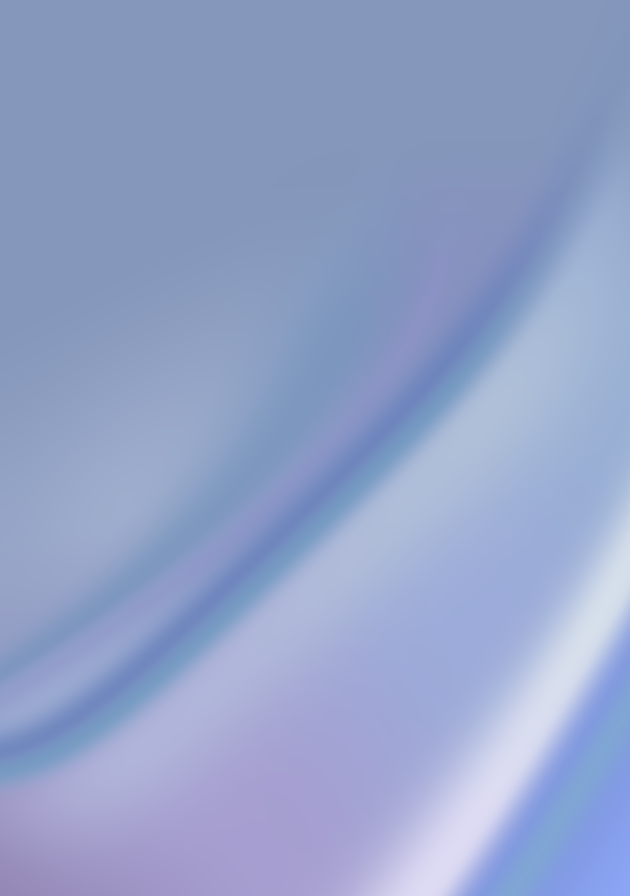
This background is drawn by a Shadertoy shader. Its source:

```glsl
// Soft satin folds sweeping from the lower left to the upper right.
// Three polynomial curves give signed distances; smooth ramps and bell
// profiles across them paint the creases, the sheen and the blue corner.

// Upper sheet
const vec3 STEEL      = vec3(0.520, 0.592, 0.732);
const vec3 HAZE       = vec3(0.630, 0.685, 0.808);
const vec3 HAZE_LOW   = vec3(0.610, 0.635, 0.790);
const vec3 CREASE_TOP = vec3(0.465, 0.580, 0.738);
// Middle sheet
const vec3 MID_LIGHT  = vec3(0.620, 0.680, 0.825);
const vec3 MID_BLUE   = vec3(0.565, 0.620, 0.785);
const vec3 MID_MAUVE  = vec3(0.530, 0.570, 0.748);
const vec3 LILAC_LINE = vec3(0.560, 0.580, 0.785);
const vec3 FOLD_BLUE  = vec3(0.415, 0.510, 0.735);
const vec3 FOLD_TEAL  = vec3(0.430, 0.600, 0.750);
// Lower sheet
const vec3 VIOLET     = vec3(0.570, 0.520, 0.700);
const vec3 LILAC      = vec3(0.650, 0.620, 0.815);
const vec3 PERIWINKLE = vec3(0.610, 0.670, 0.850);
const vec3 SKY        = vec3(0.580, 0.675, 0.825);
const vec3 RIDGE_LEFT = vec3(0.690, 0.705, 0.855);
const vec3 RIDGE_RIGHT = vec3(0.685, 0.750, 0.845);
const vec3 SHEEN_LOW  = vec3(0.880, 0.870, 0.960);
const vec3 SHEEN_HIGH = vec3(0.850, 0.885, 0.925);
// Corner
const vec3 CORNER      = vec3(0.500, 0.590, 0.880);
const vec3 CORNER_DEEP = vec3(0.550, 0.650, 0.960);
const vec3 CORNER_TEAL = vec3(0.500, 0.660, 0.825);

const float RIDGE_OFFSET = 0.068;  // light band below the main fold
const float SHEEN_OFFSET = 0.045;  // white crest above the corner edge

float bell(float d, float width) {
    d /= width;
    return exp(-d * d);
}

// Bell with a different width on its positive and negative side
float bell2(float d, float above, float below) {
    return bell(d, d > 0.0 ? above : below);
}

// Signed distances in canvas heights, positive toward the upper left
float upperCrease(vec2 uv, float aspect) {
    float w = uv.y - 0.245;
    float x = w * (2.3 + w * (-2.7 + w));
    float slope = (2.3 + w * (-5.4 + 3.0 * w)) * aspect;
    return (x - uv.x) * aspect / sqrt(1.0 + slope * slope);
}

float mainFold(vec2 uv, float aspect) {
    float u = uv.x;
    float y = 0.16 + u * (0.136 + u * (1.816 + u * (-2.714 + u * 1.555)));
    float slope = (0.136 + u * (3.632 + u * (-8.142 + u * 6.22))) / aspect;
    return (uv.y - y) / sqrt(1.0 + slope * slope);
}

float cornerEdge(vec2 uv, float aspect) {
    float t = uv.x - 0.75;
    float slope = (1.03 + 0.8 * t) / aspect;
    return (uv.y - t * (1.03 + 0.4 * t)) / sqrt(1.0 + slope * slope);
}

vec3 upperSheet(vec2 uv) {
    float haze = 1.0 - smoothstep(0.34, 0.66, uv.y - 0.31 * uv.x);
    haze *= mix(0.72, 1.0, smoothstep(0.0, 0.22, uv.x));
    return mix(STEEL, mix(HAZE_LOW, HAZE, smoothstep(0.27, 0.45, uv.y)), haze);
}

vec3 middleSheet(vec2 uv) {
    vec3 col = mix(MID_LIGHT, MID_BLUE, smoothstep(0.2, 0.48, uv.y));
    col = mix(col, MID_MAUVE, smoothstep(0.45, 0.68, uv.y));
    return mix(col, STEEL, smoothstep(0.68, 0.88, uv.y));
}

vec3 lowerSheet(vec2 uv, float foldDist) {
    float along = uv.x + uv.y;
    vec3 col = mix(VIOLET, LILAC, smoothstep(-0.1, 0.46, along));
    col = mix(col, PERIWINKLE, smoothstep(0.45, 1.05, along));
    col = mix(col, SKY, smoothstep(1.1, 1.55, along));
    col = mix(col, STEEL, smoothstep(1.6, 2.0, along));
    float ridge = bell2(foldDist + RIDGE_OFFSET, 0.06, 0.065);
    ridge *= smoothstep(-0.1, 0.4, along) * (1.0 - smoothstep(1.3, 1.95, along));
    return mix(col, mix(RIDGE_LEFT, RIDGE_RIGHT, smoothstep(0.2, 0.8, uv.x)), ridge);
}

void mainImage(out vec4 fragColor, in vec2 fragCoord) {
    vec2 uv = fragCoord / iResolution.xy;
    float aspect = iResolution.x / iResolution.y;
    float crease = upperCrease(uv, aspect);
    float fold = mainFold(uv, aspect);
    float edge = cornerEdge(uv, aspect);

    // Upper and middle sheets, joined by a crease that widens as it rises
    float spread = mix(0.016, 0.055, smoothstep(0.25, 0.7, uv.y));
    float creaseFade = 1.0 - smoothstep(0.6, 0.85, uv.y);
    vec3 col = mix(middleSheet(uv), upperSheet(uv), smoothstep(-spread, spread, crease));
    col = mix(col, CREASE_TOP, 0.8 * creaseFade * bell2(crease, spread * 1.4, spread));
    col = mix(col, LILAC_LINE, 0.55 * creaseFade * bell(crease + spread * 1.4, 0.016));

    // Lower sheet and the dark fold with its teal underside
    col = mix(col, lowerSheet(uv, fold), smoothstep(0.0, 0.055, -fold));
    float foldFade = 1.0 - 0.9 * smoothstep(0.68, 1.0, uv.x);
    col = mix(col, FOLD_TEAL, 0.8 * foldFade * bell(fold + 0.02, 0.018));
    col = mix(col, FOLD_BLUE, 0.85 * foldFade * bell2(fold, 0.024, 0.014));

    // White sheen, then the blue corner beneath it
    float sheen = bell2(edge - SHEEN_OFFSET, mix(0.065, 0.042, smoothstep(0.0, 0.4, uv.y)), 0.045);
    col = mix(col, mix(SHEEN_LOW, SHEEN_HIGH, smoothstep(0.05, 0.33, uv.y)), 0.95 * sheen);
    vec3 corner = mix(CORNER, CORNER_DEEP, smoothstep(0.03, 0.15, -edge));
    corner = mix(corner, CORNER_TEAL, 0.85 * bell(edge + 0.035, 0.022));
    col = mix(col, corner, smoothstep(-0.035, 0.015, -edge));

    fragColor = vec4(col, 1.0);
}
```
